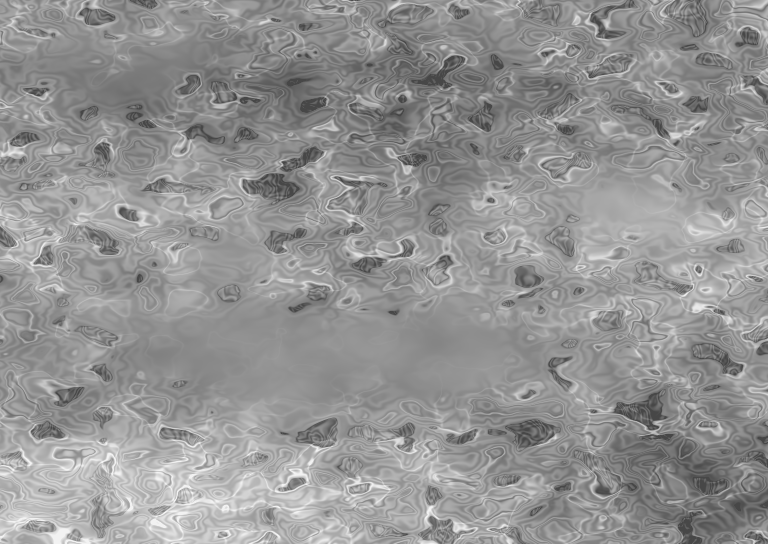
This texture is drawn by a Shadertoy shader. Its source:

```glsl
const vec2 GRAIN_SCALE = vec2(13.0, 22.0);  // blobs per canvas height, wider than tall
const float WARP = 0.42;
const float RING_DENSITY = 27.0;
const float RING_CONTRAST = 0.062;
const float RIM_LEVEL = 0.20;
const float CORE_LEVEL = 0.29;
const float RIM_LIGHT = 0.20;
const float CORE_SHADE = 0.17;
const float BASE_TONE = 0.578;
const float BROAD_CONTRAST = 1.2;
const int SAMPLES = 2;

float hash(vec2 p) {
    vec3 q = fract(vec3(p.xyx) * 0.1031);
    q += dot(q, q.yzx + 33.33);
    return fract((q.x + q.y) * q.z);
}

float cornerSlope(vec2 cell, vec2 offset) {
    float angle = 6.2832 * hash(cell + 57.0);
    return dot(vec2(cos(angle), sin(angle)), offset);
}

float gradientNoise(vec2 p) {
    vec2 i = floor(p), f = p - i;
    vec2 u = f * f * f * (f * (f * 6.0 - 15.0) + 10.0);
    vec2 e = vec2(1.0, 0.0);
    return mix(mix(cornerSlope(i, f), cornerSlope(i + e, f - e), u.x),
               mix(cornerSlope(i + e.yx, f - e.yx), cornerSlope(i + 1.0, f - 1.0), u.x), u.y);
}

float fbm(vec2 p) {
    float sum = 0.0, amplitude = 1.0;
    for (int k = 0; k < 3; k++) {
        sum += amplitude * gradientNoise(p);
        p = mat2(1.6, 1.2, -1.2, 1.6) * p + 19.7;
        amplitude *= 0.36;
    }
    return sum;
}

float patchMask(vec2 p, vec2 center, vec2 radius) {
    vec2 d = (p - center) / radius;
    return exp(-dot(d, d));
}

// Smooth pools where the relief dies away
float calmness(vec2 p) {
    vec2 q = p + 0.10 * vec2(fbm(p * 4.0), fbm(p * 4.0 + 31.0));
    float calm = patchMask(q, vec2(0.42, 0.35), vec2(0.40, 0.10));
    calm += patchMask(q, vec2(0.88, 0.36), vec2(0.20, 0.08));
    calm += patchMask(q, vec2(1.15, 0.62), vec2(0.17, 0.08));
    calm += patchMask(q, vec2(0.26, 0.88), vec2(0.13, 0.08));
    calm += 0.8 * patchMask(q, vec2(0.43, 0.55), vec2(0.10, 0.08));
    calm += 0.4 * smoothstep(0.1, 0.45, fbm(p * vec2(3.0, 5.0) + 8.0));
    return clamp(calm, 0.0, 1.0);
}

// Broad light and dark regions
float broadTone(vec2 p) {
    vec2 q = p + 0.12 * vec2(fbm(p * 5.0 + 3.0), fbm(p * 5.0 + 47.0));
    float shade = -0.11 * patchMask(q, vec2(0.62, 0.80), vec2(0.60, 0.15));
    shade += 0.16 * patchMask(q, vec2(0.22, 0.05), vec2(0.55, 0.16));
    shade += 0.10 * patchMask(q, vec2(1.20, 0.58), vec2(0.28, 0.12));
    shade += 0.07 * patchMask(q, vec2(0.10, 0.62), vec2(0.45, 0.14));
    shade -= 0.15 * patchMask(q, vec2(1.26, 0.12), vec2(0.22, 0.10));
    shade -= 0.03 * patchMask(q, vec2(0.50, 0.34), vec2(0.45, 0.09));
    return BASE_TONE + BROAD_CONTRAST * (shade + 0.06 * fbm(p * vec2(7.0, 10.0) + 71.0));
}

float ridge(float height, float level, float width) {
    float d = (height - level) / width;
    return exp(-d * d);
}

float surfaceTone(vec2 p) {
    float busy = 1.0 - 0.9 * calmness(p);
    vec2 g = p * GRAIN_SCALE;
    g += WARP * vec2(fbm(g * 0.8 + 5.0), fbm(g * 0.8 + 91.0));
    float height = fbm(g) * mix(0.2, 1.15, busy);
    float veil = fbm(g * vec2(0.8, 0.7) + 133.0);

    // Nested contours around each blob
    float tone = broadTone(p);
    tone += RING_CONTRAST * busy * sin(RING_DENSITY * height + 5.0 * veil);
    tone += 0.13 * busy * veil;

    // Pale glowing rims on both sides of the relief
    float glow = smoothstep(-0.30, 0.30, veil);
    tone += RIM_LIGHT * glow * busy * ridge(height, RIM_LEVEL, 0.032);
    tone += 0.7 * RIM_LIGHT * ridge(height, -0.29, 0.026);
    tone += 0.13 * busy * ridge(veil, 0.17, 0.032);

    // Dark outlines and finely folded cores, some left pale inside
    float core = smoothstep(CORE_LEVEL - 0.02, CORE_LEVEL + 0.02, height);
    float depth = 0.25 + 0.75 * smoothstep(-0.12, 0.12, fbm(g * 0.5 + 177.0));
    float folds = sin(30.0 * fbm(g * vec2(2.4, 0.8) + 211.0));
    tone -= core * (CORE_SHADE * depth + 0.075 * folds);
    tone -= 0.15 * ridge(height, CORE_LEVEL, 0.022);
    tone -= 0.13 * busy * ridge(height, -0.37, 0.028);
    return tone;
}

void mainImage(out vec4 fragColor, in vec2 fragCoord) {
    float tone = 0.0;
    for (int k = 0; k < SAMPLES * SAMPLES; k++) {
        vec2 jitter = (vec2(k % SAMPLES, k / SAMPLES) + 0.5) / float(SAMPLES) - 0.5;
        tone += surfaceTone((fragCoord + jitter) / iResolution.y);
    }
    tone /= float(SAMPLES * SAMPLES);
    fragColor = vec4(vec3(clamp(tone, 0.28, 0.95)), 1.0);
}
```
